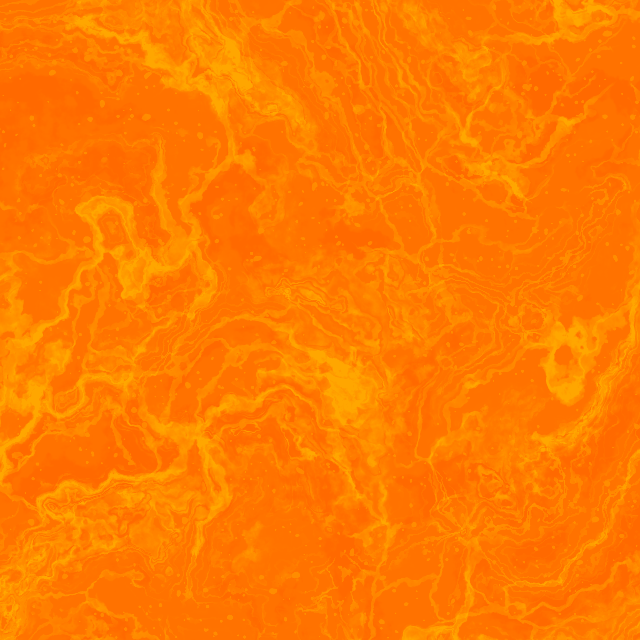
A three.js fragment shader for this texture:

```glsl
varying vec2 vUv;

const vec3 DEEP_ORANGE = vec3(1.0, 0.41, 0.0);
const vec3 ORANGE = vec3(1.0, 0.448, 0.0);
const vec3 AMBER = vec3(1.0, 0.65, 0.0);

vec2 hash2(vec2 p) {
  vec2 k = vec2(dot(p, vec2(127.1, 311.7)), dot(p, vec2(269.5, 183.3)));
  return fract(sin(k) * 43758.55);
}

float valueNoise(vec2 p) {
  vec2 i = floor(p);
  vec2 f = fract(p);
  vec2 u = f * f * (3.0 - 2.0 * f);
  float low = mix(hash2(i).x, hash2(i + vec2(1.0, 0.0)).x, u.x);
  float high = mix(hash2(i + vec2(0.0, 1.0)).x, hash2(i + 1.0).x, u.x);
  return mix(low, high, u.y);
}

float fbm(vec2 p) {
  float sum = 0.0;
  float amp = 0.516;
  for (int i = 0; i < 5; i++) {
    sum += amp * valueNoise(p);
    p = mat2(1.6, 1.2, -1.2, 1.6) * p + 17.3;
    amp *= 0.5;
  }
  return sum;
}

// Layered sines fold the plane into liquid swirls
vec2 swirl(vec2 p, float amp, float freq) {
  for (int i = 0; i < 4; i++) {
    p += amp * sin(p.yx * freq + vec2(1.3, 4.1) * (float(i) + 1.0));
    p = mat2(0.8, 0.6, -0.6, 0.8) * p;
    amp *= 0.47;
    freq *= 2.0;
  }
  return p;
}

vec2 raggedOffset(vec2 p, float freq) {
  return vec2(fbm(p * freq), fbm(p * freq + 41.7)) - 0.5;
}

// Distance to the nearest border between cells
float cellBorder(vec2 p) {
  vec2 base = floor(p);
  vec2 nearest = vec2(0.0);
  float best = 9.0;
  for (int y = -1; y <= 1; y++) {
    for (int x = -1; x <= 1; x++) {
      vec2 cell = base + vec2(float(x), float(y));
      vec2 r = cell + hash2(cell) - p;
      if (dot(r, r) < best) {
        best = dot(r, r);
        nearest = r;
      }
    }
  }
  float border = 9.0;
  for (int y = -2; y <= 2; y++) {
    for (int x = -2; x <= 2; x++) {
      vec2 cell = base + vec2(float(x), float(y));
      vec2 r = cell + hash2(cell) - p;
      vec2 gap = r - nearest;
      if (dot(gap, gap) > 0.0001) {
        border = min(border, dot(0.5 * (r + nearest), normalize(gap)));
      }
    }
  }
  return border;
}

float vein(float dist, float width, float feather) {
  return 1.0 - smoothstep(width, width + feather, dist);
}

// Scattered droplets, a share of the grid cells holding one each
float specks(vec2 p, float scale, float share) {
  vec2 cell = floor(p * scale);
  vec2 rnd = hash2(cell + 5.0);
  vec2 center = 0.3 + 0.4 * hash2(cell + 91.0);
  float radius = mix(0.06, 0.22, rnd.y * rnd.y);
  float dist = length(fract(p * scale) - center);
  return step(rnd.x, share) * vein(dist, radius, 0.07);
}

void main() {
  vec2 ragged = raggedOffset(vUv, 30.0);
  float grain = fbm(vUv * 80.0) - 0.5;
  vec2 flow = swirl(vUv, 0.085, 5.0) + 0.3 * raggedOffset(vUv, 4.0) + 0.06 * ragged;

  // Broad washes, combed by fine strands along their contours
  float pool = fbm(flow * 4.5);
  float strand = valueNoise(vec2(pool * 75.0, flow.x * 9.0 + flow.y * 5.0));
  float wash = smoothstep(0.46, 0.72, pool + 0.12 * grain);
  wash *= mix(0.1, 1.35, smoothstep(0.15, 0.85, strand));

  // Main veins break and swell; thinner threads run beside them
  float border = cellBorder(flow * 4.8) + 0.07 * grain;
  float presence = smoothstep(0.42, 0.6, fbm(flow * 5.0 + 8.0));
  float mainVein = vein(border, 0.035 * presence, 0.03) * presence;
  float thread = smoothstep(0.5, 0.85, sin(border * 62.0 + 14.0 * pool));
  thread *= exp(-border * 4.0) * smoothstep(0.44, 0.58, fbm(flow * 7.0 + 31.0));

  // Two finer nets of broken wisps
  float wispArea = smoothstep(0.48, 0.6, fbm(flow * 6.0 + 57.0));
  float wisp = vein(cellBorder(flow * 10.0 + 13.0) + 0.12 * grain, 0.03, 0.05) * wispArea;
  float scratchArea = smoothstep(0.5, 0.62, fbm(flow * 8.0 + 77.0));
  float scratch = vein(cellBorder(flow * 19.0 + 29.0) + 0.15 * grain, 0.04, 0.07) * scratchArea;

  float drops = max(specks(vUv + 0.02 * ragged, 46.0, 0.2), specks(vUv, 85.0, 0.14));

  // Layer the light paint over a mottled ground
  float light = 0.55 * wash + 0.55 * mainVein + 0.45 * thread + 0.45 * wisp + 0.3 * scratch;
  light *= smoothstep(-0.05, 0.28, light) * (1.0 + 1.3 * grain);
  light = max(light, 0.5 * drops);
  float mottle = smoothstep(0.3, 0.46, fbm(flow * 12.0 + 3.0) + 0.25 * grain);
  vec3 ground = mix(DEEP_ORANGE, ORANGE, mottle);
  gl_FragColor = vec4(mix(ground, AMBER, clamp(light, 0.0, 1.0)), 1.0);
}
```
